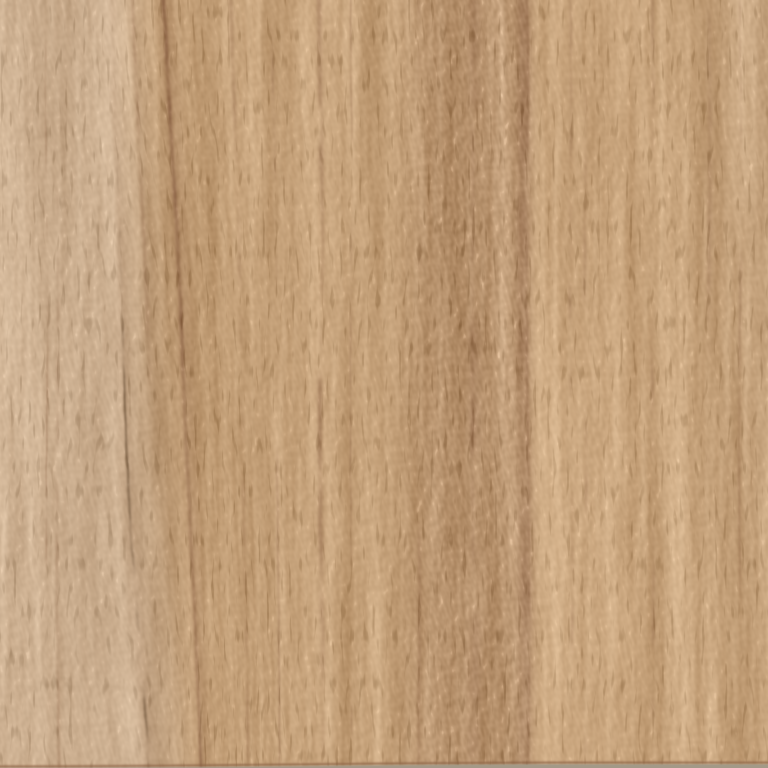
Give the GLSL for this texture, as a Shadertoy shader.

```glsl
// Pale wood board: vertical grain bands, dark veins and a fine embossed surface.

const vec3 GOLDEN = vec3(0.776, 0.637, 0.482);
const vec3 PALE = vec3(0.792, 0.678, 0.556);
const vec3 HEARTWOOD = vec3(0.722, 0.578, 0.434);
const vec3 VEIN = vec3(0.550, 0.390, 0.275);
const vec3 CRACK = vec3(0.420, 0.320, 0.220);
const vec3 EDGE_GRAY = vec3(0.640, 0.600, 0.530);
const vec3 STREAK_TINT = vec3(0.95, 1.05, 1.10);
const float LEAN = 0.055;           // sideways drift of the left grain
const float BROAD_STREAKS = 0.080;
const float MEDIUM_STREAKS = 0.080;
const float FINE_STREAKS = 0.055;
const float PORE_DEPTH = 0.075;
const float RELIEF = 0.068;
const float GLINT = 0.060;
const int FAINT_VEINS = 16;
const float EDGE_HEIGHT = 0.005;

vec2 hash2(vec2 p) {
    vec3 q = fract(p.xyx * vec3(0.1031, 0.1030, 0.0973));
    q += dot(q, q.yzx + 33.33);
    return fract((q.xx + q.yz) * q.zy);
}

vec2 gradientAt(vec2 cell) {
    float angle = 6.2832 * hash2(cell + 57.0).x;
    return vec2(cos(angle), sin(angle));
}

float gradientNoise(vec2 p) {
    vec2 i = floor(p), f = p - i;
    vec2 w = f * f * f * (f * (f * 6.0 - 15.0) + 10.0);
    vec2 e = vec2(1.0, 0.0);
    float a = dot(gradientAt(i), f);
    float b = dot(gradientAt(i + e.xy), f - e.xy);
    float c = dot(gradientAt(i + e.yx), f - e.yx);
    float d = dot(gradientAt(i + e.xx), f - e.xx);
    return mix(mix(a, b, w.x), mix(c, d, w.x), w.y);
}

// Soft ridge around a centre line
float ridge(float x, float center, float width) {
    float d = (x - center) / width;
    return exp(-d * d);
}

// Vein strength that comes and goes along its length
float broken(float y, float seed) {
    float n = gradientNoise(vec2(seed, y * 3.5)) + 0.6 * gradientNoise(vec2(seed, y * 19.0 + 40.0));
    return smoothstep(-0.20, 0.35, n);
}

float surfaceHeight(vec2 p) {
    p.x += 0.25 * p.y;
    return gradientNoise(p * vec2(95.0, 58.0))
         + 0.6 * gradientNoise(p * vec2(180.0, 115.0) + 31.0);
}

// Horizontal coordinate that follows the grain
float grainCoord(vec2 p) {
    float x = p.x - LEAN * (1.0 - p.y) * ridge(p.x, 0.23, 0.10);
    x += 0.006 * gradientNoise(vec2(p.x * 4.0, p.y * 2.0 + 9.0));
    return x + 0.0012 * gradientNoise(vec2(p.x * 30.0, p.y * 22.0));
}

float veins(float x, float y) {
    float v = 0.0;
    for (int i = 0; i < FAINT_VEINS; i++) {
        vec2 r = hash2(vec2(float(i) + 3.0, 17.0));
        float center = (float(i) + r.x) / float(FAINT_VEINS);
        v += 0.26 * broken(y, r.y * 80.0) * ridge(x, center, 0.0015 + 0.002 * r.y);
    }
    // Halo of the crack, reddish seam and its shadow
    v += 0.10 * ridge(x, 0.145, 0.006);
    v += (0.32 + 0.30 * broken(y, 8.6)) * ridge(x, 0.212, 0.0032);
    v += 0.17 * ridge(x, 0.217, 0.011);
    // Broken streak in the golden wood
    v += 0.45 * broken(y, 12.4) * ridge(x, 0.417, 0.0036);
    // Shadowed side of the heartwood
    v += 0.30 * broken(y, 21.7) * ridge(x, 0.617, 0.008);
    v += (0.26 + 0.24 * broken(y, 27.2)) * ridge(x, 0.681, 0.008);
    return min(v, 0.85);
}

void mainImage(out vec4 fragColor, in vec2 fragCoord) {
    vec2 uv = fragCoord / iResolution.xy;
    float x = grainCoord(uv);

    // Broad colour bands
    float pale = 1.0 - smoothstep(0.13, 0.22, x);
    float heart = smoothstep(0.49, 0.58, x) * (1.0 - smoothstep(0.684, 0.703, x));
    float lightBand = smoothstep(0.69, 0.71, x) * (1.0 - smoothstep(0.82, 0.87, x));
    vec3 color = mix(GOLDEN, PALE, pale);
    color = mix(color, HEARTWOOD, heart * 0.9);
    color += 0.020 * lightBand;
    color = mix(color, PALE, 0.35 * smoothstep(0.88, 1.0, x) * uv.y);

    // Long streaks along the grain
    float streaks = BROAD_STREAKS * gradientNoise(vec2(x * 15.0, uv.y * 0.8))
                  + MEDIUM_STREAKS * gradientNoise(vec2(x * 48.0, uv.y * 1.6 + 5.0))
                  + FINE_STREAKS * gradientNoise(vec2(x * 125.0, uv.y * 8.0 + 11.0));
    color += streaks * STREAK_TINT;

    // Veins, a thin broken crack and short pores
    color = mix(color, VEIN, veins(x, uv.y));
    color = mix(color, CRACK, 0.50 * broken(uv.y, 4.3) * ridge(x, 0.145, 0.0016));
    float pores = gradientNoise(vec2(x * 170.0, uv.y * 32.0));
    color -= PORE_DEPTH * smoothstep(0.18, 0.50, pores);

    // Embossed surface lit from the upper left, with sparse glints
    float slope = surfaceHeight(uv) - surfaceHeight(uv + vec2(-0.0030, 0.0026));
    float depth = 0.8 + 0.45 * heart;
    color += depth * (RELIEF * slope + GLINT * smoothstep(0.35, 0.85, slope));

    // Gray strip below the board, with a thin shadow line
    float strip = EDGE_HEIGHT * smoothstep(0.0, 0.75, uv.x);
    float soft = 1.5 / iResolution.y;
    color = mix(color, VEIN, 0.6 * ridge(uv.y, strip + 0.002, 0.0022));
    color = mix(EDGE_GRAY, color, smoothstep(-soft, soft, uv.y - strip));

    fragColor = vec4(clamp(color, 0.0, 1.0), 1.0);
}
```
